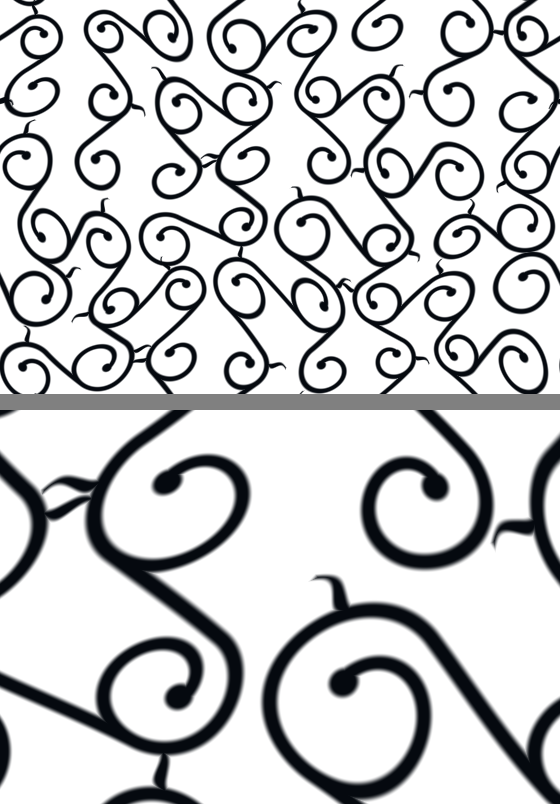
Top, the full canvas; bottom, a detail of the centre.
A WebGL 1 fragment shader for this pattern:

```glsl
precision highp float;
// Curling vine scrolls in dark ink on white. Each grid cell holds one spiral,
// turning against its neighbours; a crossed tangent line joins it to a parent
// spiral above or beside it. Cell numbers wrap, so the sheet tiles.
uniform vec2 u_resolution;

#define GRID vec2(8.0, 6.0)        // scrolls per sheet, both even
#define JITTER 0.017               // shift of scroll centres
#define RADIUS vec2(0.052, 0.072)  // smallest and largest scroll
#define STROKE 0.0061              // half width of the vine
#define BUD 0.0115                 // radius of the spiral tip
#define LEAF 0.050                 // leaf length
#define LEAF_SHARE 0.65            // part of the scrolls with a leaf
#define BRANCHING 0.34             // chance of each sideways link
#define CURL 4.2                   // angle over which a spiral tightens
#define SOFTNESS 0.0028            // half width of the edge
#define WARP 0.018                 // bending of the whole sheet
#define INK vec3(0.018, 0.035, 0.058)

const float TAU = 6.2831853;

vec2 hash2(vec2 cellId, float seed) {
    vec3 p = fract((mod(cellId, GRID).xyx + seed) * vec3(0.1031, 0.1030, 0.0973));
    p += dot(p, p.yzx + 33.33);
    return fract((p.xx + p.yz) * p.zy);
}

vec2 polar(float angle) { return vec2(cos(angle), sin(angle)); }

// Turning sense: +1 counterclockwise, -1 clockwise, as on a chessboard
float senseOf(vec2 id) { return 1.0 - 2.0 * mod(id.x + id.y, 2.0); }

vec2 centreOf(vec2 id, vec2 cell) {
    return (id + 0.5) * cell + JITTER * (2.0 * hash2(id, 3.7) - 1.0);
}

float radiusOf(vec2 id) { return mix(RADIUS.x, RADIUS.y, hash2(id, 11.3).x); }

float segmentDistance(vec2 p, vec2 a, vec2 b) {
    vec2 ab = b - a;
    return length(p - a - ab * clamp(dot(p - a, ab) / dot(ab, ab), 0.0, 1.0));
}

// Spiral radius: round at first, then tightening to a small hook
float spiralRadius(float turn, float hold, float radius) {
    return radius * mix(1.0, 0.30, smoothstep(hold, hold + CURL, turn));
}

// Wavy leaf along +x, swollen near the middle
float leafDistance(vec2 q) {
    float body = smoothstep(0.05, 0.40, q.x) * (1.0 - smoothstep(0.40, 0.90, q.x));
    float halfWidth = 0.035 + 0.095 * body;
    float side = abs(q.y - 0.12 * sin(TAU * q.x)) - halfWidth;
    return LEAF * max(side, abs(q.x - 0.5) - 0.5);
}

// Signed distance to one scroll with its stem, bud and leaf
float scrollDistance(vec2 p, vec2 id, vec2 cell) {
    float sense = senseOf(id);
    vec2 centre = centreOf(id, cell);
    float radius = radiusOf(id);

    // A pair of neighbours shares one random number, so links never loop
    float link = hash2(sense > 0.0 ? id : id - vec2(1.0, 0.0), 23.9).x;
    bool linkToRight = link > 1.0 - BRANCHING;
    bool linkToLeft = link < BRANCHING;
    bool fromSide = sense > 0.0 ? linkToRight : linkToLeft;
    vec2 parent = id + (fromSide ? vec2(sense, 0.0) : vec2(0.0, 1.0));
    float hold = linkToRight || linkToLeft ? 3.7 : 2.3;

    // Stem: crossed tangent of both circles
    vec2 parentCentre = centreOf(parent, cell);
    float parentRadius = radiusOf(parent);
    vec2 gap = parentCentre - centre;
    float lean = acos(min((radius + parentRadius) / length(gap), 1.0));
    float start = atan(gap.y, gap.x) + sense * lean;
    vec2 startDir = polar(start);
    float d = segmentDistance(p, centre + radius * startDir,
                              parentCentre - parentRadius * startDir) - STROKE;

    // Spiral: two windings
    vec2 local = p - centre;
    float turn = mod(sense * (atan(local.y, local.x) - start), TAU);
    float endTurn = hold + CURL;
    for (int winding = 0; winding < 2; winding++) {
        if (turn < endTurn) {
            float off = abs(length(local) - spiralRadius(turn, hold, radius));
            d = min(d, off - STROKE);
        }
        turn += TAU;
    }

    // Bud at the inner end
    vec2 tip = (0.30 * radius - 0.003) * polar(start + sense * endTurn);
    d = min(d, length(local - tip) - BUD);

    // Leaf on the outer side of the curve
    vec2 chance = hash2(id, 41.1);
    if (chance.x < LEAF_SHARE) {
        float angle = start + sense * mix(0.2, 1.1, chance.y);
        vec2 base = local - radius * polar(angle);
        vec2 axis = polar(angle + sense * mix(0.4, 0.9, chance.y));
        vec2 across = sense * vec2(-axis.y, axis.x);
        d = min(d, leafDistance(vec2(dot(base, axis), dot(base, across)) / LEAF));
    }
    return d;
}

void main() {
    vec2 size = vec2(u_resolution.x / u_resolution.y, 1.0);
    vec2 cell = size / GRID;
    vec2 uv = gl_FragCoord.xy / u_resolution;
    vec2 wave = TAU * uv;
    vec2 p = uv * size + WARP * vec2(sin(wave.y * 2.0 + wave.x), sin(wave.x * 2.0 - wave.y + 1.3));

    vec2 home = floor(p / cell);
    float d = 1.0;
    for (int j = -1; j <= 1; j++)
        for (int i = -1; i <= 1; i++)
            d = min(d, scrollDistance(p, home + vec2(float(i), float(j)), cell));

    float edge = max(SOFTNESS, 0.75 / u_resolution.y);
    gl_FragColor = vec4(mix(INK, vec3(1.0), smoothstep(-edge, edge, d)), 1.0);
}
```
